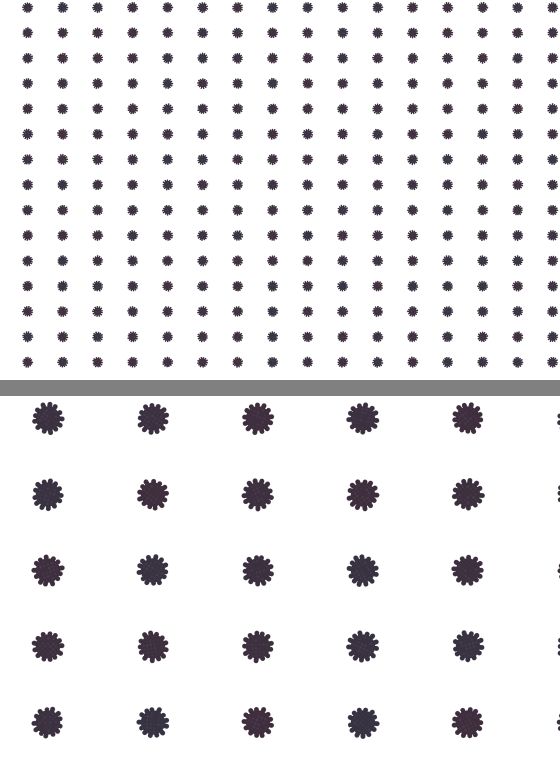
Top, the full canvas; bottom, a detail of the centre.
Give the GLSL for this pattern, as a WebGL 1 fragment shader.

```glsl
precision highp float;
// Rows of small dark flower heads on white, set on a regular grid.
// Each head is a disc ringed with rounded petals; a hash varies its turn,
// petal lengths, ink and pale seeds. Wrapped cell numbers make it tile.

uniform vec2 u_resolution;

// Lengths are in cell widths.
const vec2 REPEATS = vec2(16.0, 15.0);
const vec2 ANCHOR = vec2(0.79, 0.704);   // flower centre within its cell
const float PETALS = 13.0;
const float CORE_RADIUS = 0.116;
const float PETAL_START = 0.08;
const float PETAL_END = 0.129;
const float PETAL_WIDTH = 0.023;         // half the width of a petal
const float LENGTH_JITTER = 0.018;
const float ANGLE_JITTER = 0.12;
const float SEED_PITCH = 0.036;
const float SEED_STRENGTH = 0.17;
const vec3 PAPER = vec3(1.0);
const vec3 INK_COOL = vec3(0.215, 0.195, 0.255);
const vec3 INK_WARM = vec3(0.245, 0.180, 0.240);
const vec3 SEED_COLOR = vec3(0.58, 0.56, 0.58);
const float TAU = 6.2831853;

float hash(vec2 p) {
  vec3 q = fract(vec3(p.xyx) * 0.1031);
  q += dot(q, q.yzx + 33.33);
  return fract((q.x + q.y) * q.z);
}

mat2 rotation(float angle) {
  float c = cos(angle), s = sin(angle);
  return mat2(c, s, -s, c);
}

// Signed distance to the head: a core joined with the nearest petal.
float flowerDistance(vec2 p, vec2 cell) {
  float radius = length(p);
  float sector = TAU / PETALS;
  float angle = atan(p.y, p.x + 0.00001);
  float petal = mod(floor(angle / sector + 0.5), PETALS);
  vec2 key = cell * 17.0 + vec2(petal, petal * 3.0);
  float bend = (hash(key + 5.3) - 0.5) * ANGLE_JITTER;
  float offset = (fract(angle / sector + 0.5) - 0.5) * sector - bend;
  vec2 q = radius * vec2(cos(offset), sin(offset));
  float tip = PETAL_END + (hash(key) - 0.5) * LENGTH_JITTER;
  q.x -= clamp(q.x, PETAL_START, tip);
  return min(radius - CORE_RADIUS, length(q) - PETAL_WIDTH);
}

// Soft pale specks scattered over the core.
float seeds(vec2 p, vec2 cell, float pixel) {
  vec2 grid = p / SEED_PITCH;
  vec2 key = floor(grid) + 20.0 + cell * 41.0;
  float blur = 0.2 + 0.5 * pixel / SEED_PITCH;
  float speck = 1.0 - smoothstep(0.0, 0.25 + blur, length(fract(grid) - 0.5));
  float inside = 1.0 - smoothstep(0.08, CORE_RADIUS, length(p));
  return speck * hash(key) * inside;
}

void main() {
  vec2 uv = gl_FragCoord.xy / u_resolution;
  vec2 grid = uv * REPEATS - ANCHOR + 0.5;
  vec2 cell = mod(floor(grid), REPEATS) + 1.0;
  float cellHeight = u_resolution.y * REPEATS.x / (u_resolution.x * REPEATS.y);
  vec2 p = (fract(grid) - 0.5) * vec2(1.0, cellHeight);
  float pixel = REPEATS.x / u_resolution.x;

  p = rotation(hash(cell) * TAU) * p;
  float cover = smoothstep(-0.7, 0.7, -flowerDistance(p, cell) / pixel);

  vec3 ink = mix(INK_COOL, INK_WARM, hash(cell + 71.7));
  ink = mix(ink, SEED_COLOR, seeds(p, cell, pixel) * SEED_STRENGTH);
  gl_FragColor = vec4(mix(PAPER, ink, cover), 1.0);
}
```
